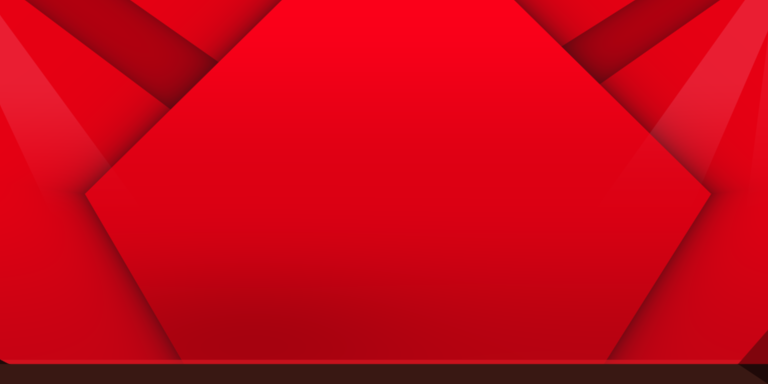
Write a WebGL 2 fragment shader that draws this background.

```glsl
#version 300 es
precision highp float;
// A red stage backdrop: a large faceted panel floats over two recessed bands,
// with pale spotlight beams at the sides and a dark floor strip below.
// Every shape is an intersection of half-planes; shadows decay with distance.

uniform vec2 u_resolution;
out vec4 fragColor;

// Canvas units: x runs 0..2, y runs 0..1.
const vec2 TOP_LEFT     = vec2(0.734, 1.0);
const vec2 TOP_RIGHT    = vec2(1.339, 1.0);
const vec2 LEFT_TIP     = vec2(0.221, 0.495);
const vec2 RIGHT_TIP    = vec2(1.852, 0.495);
const vec2 BOTTOM_LEFT  = vec2(0.479, 0.052);
const vec2 BOTTOM_RIGHT = vec2(1.573, 0.052);

const float FLOOR_HEIGHT = 0.052;
const float LIP_HEIGHT   = 0.011;
const float SHADOW_REACH = 0.032;
const float SHADOW_DEPTH = 0.42;
const float BEAM_POWER   = 0.14;
const float BEAM_ON_PANEL = 0.4;

const vec3 PANEL_TOP    = vec3(0.985, 0.00, 0.10);
const vec3 PANEL_MIDDLE = vec3(0.865, 0.00, 0.075);
const vec3 PANEL_BOTTOM = vec3(0.715, 0.01, 0.065);
const vec3 WALL_TOP     = vec3(0.905, 0.00, 0.075);
const vec3 WALL_BOTTOM  = vec3(0.775, 0.01, 0.075);
const vec3 BAND_RED     = vec3(0.70, 0.00, 0.06);
const vec3 SHADOW_RED   = vec3(0.20, 0.05, 0.07);
const vec3 BEAM_PINK    = vec3(1.00, 0.85, 0.95);
const vec3 LIP_RED      = vec3(0.83, 0.09, 0.13);
const vec3 CORNER_RED   = vec3(0.50, 0.02, 0.05);
const vec3 FLOOR_BROWN  = vec3(0.225, 0.095, 0.075);
const vec3 FLOOR_DARK   = vec3(0.12, 0.035, 0.03);

// Signed distance to the line a-b, positive on its left.
float side(vec2 p, vec2 a, vec2 b) {
  vec2 d = normalize(b - a);
  return dot(p - a, vec2(-d.y, d.x));
}

// Antialiased coverage of a region whose inside distance is positive.
float cover(float d) {
  float pixel = 1.0 / u_resolution.y;
  return smoothstep(-pixel, pixel, d);
}

float panelDistance(vec2 p) {
  float upper = min(side(p, TOP_LEFT, LEFT_TIP), side(p, RIGHT_TIP, TOP_RIGHT));
  float lower = min(side(p, LEFT_TIP, BOTTOM_LEFT), side(p, BOTTOM_RIGHT, RIGHT_TIP));
  return min(upper, lower);
}

// Recessed bands, each between two slanted wall edges.
float bandDistance(vec2 p) {
  float left = min(-side(p, vec2(0.339, 1.0), vec2(0.568, 0.839)),
                   side(p, vec2(0.065, 1.0), vec2(0.443, 0.716)));
  float right = min(-side(p, vec2(1.464, 0.880), vec2(1.654, 1.0)),
                    side(p, vec2(1.5625, 0.781), vec2(1.875, 1.0)));
  return p.x < 1.0 ? left : right;
}

// Spotlight wedges that dissolve on the way down.
float beamLight(vec2 p) {
  float left = min(-side(p, vec2(0.0, 0.961), vec2(0.286, 0.570)),
                   side(p, vec2(0.0, 0.727), vec2(0.104, 0.505)));
  float right = min(side(p, vec2(1.94, 1.0), vec2(1.693, 0.654)),
                    -side(p, vec2(2.0, 0.92), vec2(1.854, 0.583)));
  float sliver = side(p, vec2(2.0, 0.90), vec2(1.961, 0.596));
  float wedges = cover(left) + cover(right) + 0.45 * cover(sliver);
  return wedges * smoothstep(0.42, 0.82, p.y);
}

vec3 panelColor(vec2 p) {
  vec3 c = mix(PANEL_BOTTOM, PANEL_MIDDLE, smoothstep(0.05, 0.53, p.y));
  c = mix(c, PANEL_TOP, smoothstep(0.5, 1.0, p.y));
  vec2 q = (p - vec2(0.66, 0.13)) / vec2(0.42, 0.17);
  return c * (1.0 - 0.10 * exp(-dot(q, q)));
}

vec3 wallColor(vec2 p, float panel) {
  vec3 c = mix(WALL_BOTTOM, WALL_TOP, smoothstep(0.0, 0.6, p.y));
  float band = bandDistance(p);
  vec3 recess = mix(BAND_RED, SHADOW_RED, 0.32 * exp(-max(band, 0.0) / 0.022));
  c = mix(c, recess, cover(band));
  float shade = exp(-max(-panel, 0.0) / SHADOW_REACH);
  float haze = 0.12 * exp(-max(-panel, 0.0) / 0.10);
  return mix(c, SHADOW_RED, SHADOW_DEPTH * shade + haze);
}

void main() {
  vec2 p = gl_FragCoord.xy / u_resolution * vec2(2.0, 1.0);

  // Wall and floating panel
  float panel = panelDistance(p);
  float onPanel = cover(panel);
  vec3 color = mix(wallColor(p, panel), panelColor(p), onPanel);

  // Beams over both surfaces
  float beam = BEAM_POWER * beamLight(p) * mix(1.0, BEAM_ON_PANEL, onPanel);
  color = mix(color, BEAM_PINK, beam);

  // Stage lip, folded right corner and floor
  color = mix(color, LIP_RED, 0.7 * cover(FLOOR_HEIGHT + LIP_HEIGHT - p.y));
  float fold = side(p, vec2(2.0, 0.141), vec2(1.922, 0.052));
  color = mix(color, CORNER_RED, cover(fold));
  float leftFold = -side(p, vec2(0.0, 0.064), vec2(0.023, 0.052));
  color = mix(color, FLOOR_DARK, cover(leftFold));
  float floorEnd = side(p, vec2(1.922, 0.052), vec2(2.0, 0.0));
  vec3 ground = mix(FLOOR_BROWN, FLOOR_DARK, cover(floorEnd));
  color = mix(color, ground, cover(FLOOR_HEIGHT - p.y));

  fragColor = vec4(color, 1.0);
}
```
